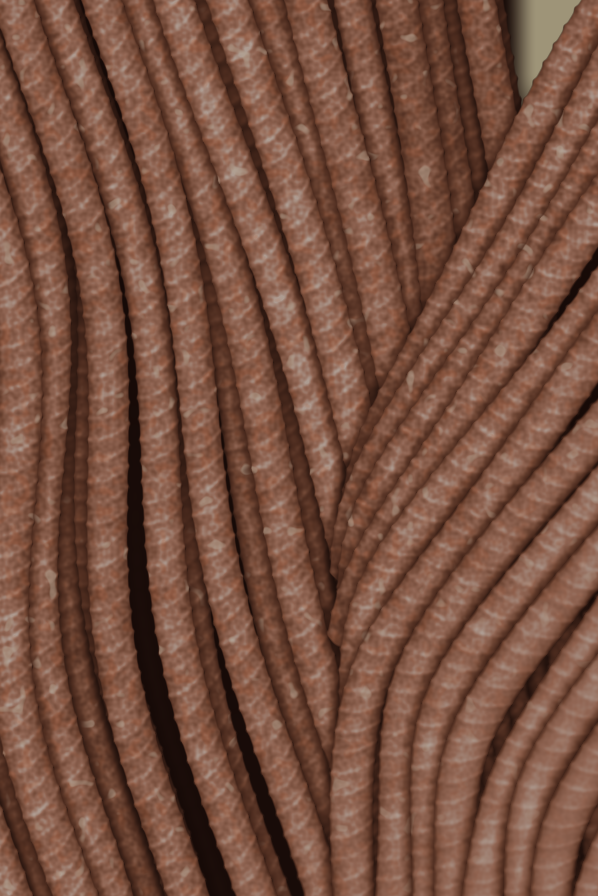
Give the GLSL for this texture, as a WebGL 1 fragment shader.

```glsl
precision highp float;
uniform vec2 u_resolution;

const float RIB_PITCH = 0.0235;
const vec3 GAP = vec3(0.08, 0.035, 0.025);
const vec3 SHADE = vec3(0.30, 0.17, 0.12);
const vec3 RUST = vec3(0.44, 0.28, 0.21);
const vec3 STEEL = vec3(0.57, 0.40, 0.33);
const vec3 GLINT = vec3(0.68, 0.61, 0.57);
const vec3 ORANGE = vec3(0.52, 0.27, 0.16);
const vec3 DUST = vec3(0.70, 0.64, 0.57);
const vec3 BACKDROP = vec3(0.62, 0.58, 0.47);

float hash(float n) {
  return fract(sin(n * 12.9898 + 4.1) * 43758.547);
}

vec2 gradient(vec2 cell) {
  float angle = 6.2832 * hash(dot(cell, vec2(1.0, 57.31)));
  return vec2(cos(angle), sin(angle));
}

float gradientNoise(vec2 p) {
  vec2 i = floor(p), f = fract(p);
  vec2 u = f * f * f * (f * (f * 6.0 - 15.0) + 10.0);
  vec2 e = vec2(1.0, 0.0);
  float a = dot(gradient(i), f);
  float b = dot(gradient(i + e.xy), f - e.xy);
  float c = dot(gradient(i + e.yx), f - e.yx);
  float d = dot(gradient(i + e.xx), f - e.xx);
  return mix(mix(a, b, u.x), mix(c, d, u.x), u.y);
}

vec3 rustRamp(float tone) {
  vec3 c = mix(GAP, SHADE, clamp(tone * 4.0, 0.0, 1.0));
  c = mix(c, RUST, clamp(tone * 4.0 - 1.0, 0.0, 1.0));
  c = mix(c, STEEL, clamp(tone * 4.0 - 2.0, 0.0, 1.0));
  return mix(c, GLINT, clamp(tone * 4.0 - 3.0, 0.0, 1.0));
}

// Axis of a bar in the left fan: x as a function of depth y below the top
float fanAxis(float y, float top, float seed) {
  float spread = (top - 0.22) / 0.14;
  float lean = 0.13 + 0.18 * exp(-spread * spread) + 0.03 * (hash(seed) - 0.5);
  float sway = 0.006 + 0.026 * (1.0 - smoothstep(-0.1, 0.3, top));
  return top + lean * y + sway * sin(7.5 * y - 1.3 + 1.2 * hash(seed + 3.0));
}

// Axis of a bent bar: diagonal from the right edge, turning down at the knee
float bentAxis(float y, float base, float knee, float run, float seed) {
  float u = knee - y;
  float bend = 0.5 * (u + sqrt(u * u + 0.006));
  return base + run * bend + 0.008 * sin(11.0 * y + 6.0 * hash(seed));
}

// Paints one ribbed bar and its contact shadow over the tone so far
void drawBar(inout float tone, inout float bare, vec2 p, float axis, float slope,
             float arc, float radius, float end, float shade, float blur) {
  float side = (p.x - axis) / sqrt(1.0 + slope * slope);
  float q = clamp(side / radius, -1.0, 1.0);
  float phase = fract((arc + side * slope) / RIB_PITCH + 0.4 * q + 0.3 * q * q) - 0.5;
  float rib = exp(-phase * phase * 36.0);
  float edge = length(vec2(side, max(p.y - end, 0.0))) - radius * (0.95 + 0.08 * rib);
  float soft = 0.0013 + 0.003 * blur;
  float cover = 1.0 - smoothstep(-soft, soft, edge);
  float body = 0.17 + 0.58 * sqrt(max(1.0 - q * q, 0.0)) - 0.05 * q;
  float relief = rib * (0.07 - 1.15 * phase) * (1.0 - 0.45 * blur);
  tone *= mix(0.32, 1.0, smoothstep(-0.004, 0.016, edge));
  tone = mix(tone, (body + relief) * shade, cover);
  bare *= 1.0 - cover;
}

void main() {
  vec2 p = gl_FragCoord.xy / u_resolution.y;
  p.y = 1.0 - p.y;
  float blur = smoothstep(0.72, 1.2, p.x + 0.6 * p.y);
  float tone = 0.03, bare = 1.0;
  float h = 0.004;

  // Left fan: a dark rear row, then a front row in shuffled order
  for (int i = 0; i < 32; i++) {
    float seed = float(i);
    float front = step(16.0, seed);
    float slot = mod(seed * 7.0, 16.0);
    float top = -0.16 + 0.046 * (slot + 0.5 * (1.0 - front) + 0.4 * (hash(seed + 9.0) - 0.5));
    float axis = fanAxis(p.y, top, seed);
    float slope = (fanAxis(p.y + h, top, seed) - axis) / h;
    float shade = mix(0.72, 1.0, front) + 0.16 * (hash(seed + 5.0) - 0.5);
    shade *= 1.0 - 0.22 * smoothstep(0.25, 0.5, top);
    float radius = 0.021 + 0.004 * hash(seed + 7.0);
    drawBar(tone, bare, p, axis, slope, p.y + hash(seed), radius, 2.0, shade, blur);
  }

  // Right bundle: bent bars stacked downwards
  for (int i = 0; i < 14; i++) {
    float seed = float(i) + 40.0;
    float entry = 0.02 + 0.075 * (float(i) + 0.3 * (hash(seed) - 0.5));
    float base = 0.375 + 0.45 * max(entry - 0.38, 0.0) + 0.03 * hash(seed + 2.0);
    float run = mix(0.56, 0.8, smoothstep(0.0, 0.4, entry));
    float knee = entry + (0.667 - base) / run;
    float end = knee + 0.06 + step(0.3, entry);
    float axis = bentAxis(p.y, base, knee, run, seed);
    float slope = (bentAxis(p.y + h, base, knee, run, seed) - axis) / h;
    float arc = p.y - 0.31 * axis + hash(seed);
    float shade = 1.0 + 0.14 * (hash(seed + 5.0) - 0.5);
    drawBar(tone, bare, p, axis, slope, arc, 0.0245, end, shade, blur);
  }

  // Pitted rust, warm stains and pale dust
  float sharp = 1.0 - 0.75 * blur;
  float patches = gradientNoise(p * 28.0);
  float pits = gradientNoise(p * 85.0 + 7.0);
  float grain = gradientNoise(p * 170.0 + 31.0);
  float lit = smoothstep(0.15, 0.55, tone);
  tone += lit * (0.12 * patches + sharp * (0.16 * pits + 0.20 * grain)) + 0.05 * blur * lit;
  vec3 color = rustRamp(tone);
  float stain = smoothstep(0.0, 0.5, pits - 0.6 * patches) * lit * sharp;
  color = mix(color, ORANGE * (0.4 + 0.9 * tone), 0.4 * stain);
  float dust = smoothstep(0.34, 0.55, gradientNoise(p * 60.0 + 19.0) + 0.35 * patches);
  color = mix(color, DUST, 0.5 * dust * lit * sharp);

  // Pale backdrop showing through the upper right corner
  float corner = smoothstep(0.56, 0.60, p.x) * (1.0 - smoothstep(0.08, 0.17, p.y));
  color = mix(color, BACKDROP, bare * corner);
  gl_FragColor = vec4(color, 1.0);
}
```
